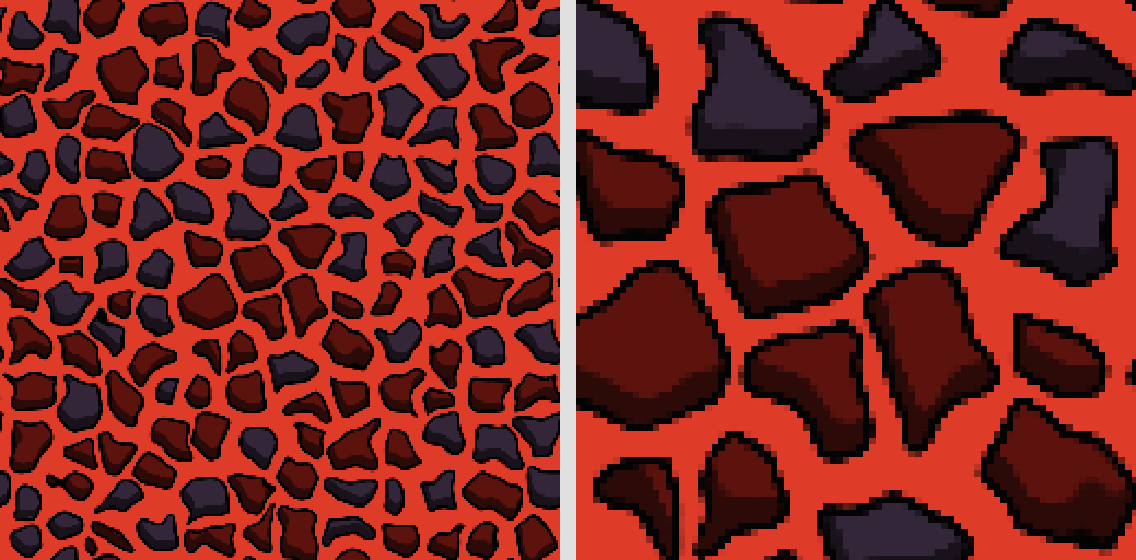
Left, the full canvas; right, a detail of the centre.
Reproduce this pattern procedurally as a WebGL 1 fragment shader.

```glsl
precision highp float;
uniform vec2 u_resolution;

const float CELLS = 12.0;        // spots per side
const float ART_PIXELS = 256.0;  // coarse drawing grid per side

float hash(vec2 c) {
  return fract(sin(dot(c, vec2(127.1, 311.7))) * 43758.5453);
}

// Value noise that wraps after a whole number of lattice steps.
float noise(vec2 p, float period) {
  vec2 i = floor(p);
  vec2 f = fract(p);
  f = f * f * (3.0 - 2.0 * f);
  vec2 a = mod(i, period);
  vec2 b = mod(i + 1.0, period);
  return mix(mix(hash(a), hash(vec2(b.x, a.y)), f.x),
             mix(hash(vec2(a.x, b.y)), hash(b), f.x), f.y);
}

// Jittered spot centre of a wrapped cell.
vec2 site(vec2 cell) {
  vec2 c = mod(cell, CELLS);
  return cell + 0.14 + 0.72 * vec2(hash(c + 41.3), hash(c + 87.9));
}

// x: depth inside the nearest spot (negative between spots), y: its random tone.
vec2 spotField(vec2 p) {
  vec2 bend = vec2(noise(p * 2.0, 2.0 * CELLS),
                   noise(p * 2.0 + vec2(7.0, 3.0), 2.0 * CELLS)) - 0.5;
  vec2 q = p + 0.38 * bend;

  // Nearest centre
  vec2 base = floor(q);
  vec2 home = base;
  vec2 toHome = vec2(0.0);
  float nearest = 9.0;
  for (int y = -1; y <= 1; y++) {
    for (int x = -1; x <= 1; x++) {
      vec2 cell = base + vec2(float(x), float(y));
      vec2 r = site(cell) - q;
      float d = dot(r, r);
      if (d < nearest) {
        nearest = d;
        home = cell;
        toHome = r;
      }
    }
  }

  // Rounded distance to the borders shared with neighbours
  float sum = 0.0;
  for (int y = -2; y <= 2; y++) {
    for (int x = -2; x <= 2; x++) {
      vec2 cell = home + vec2(float(x), float(y));
      vec2 r = site(cell) - q;
      vec2 across = r - toHome;
      if (dot(across, across) > 0.0001) {
        sum += exp(-16.0 * dot(0.5 * (r + toHome), normalize(across)));
      }
    }
  }
  float border = -log(sum) / 16.0;
  float lumps = 0.2 * (noise(p * 3.0, 3.0 * CELLS) - 0.5);
  return vec2(border - 0.115 + lumps, hash(mod(home, CELLS) + 19.7));
}

float edge(float level, float d) {
  return smoothstep(level - 0.012, level + 0.012, d);
}

void main() {
  vec2 uv = gl_FragCoord.xy / u_resolution;
  vec2 p = (floor(uv * ART_PIXELS) + 0.5) / ART_PIXELS * CELLS;

  // Divide by the slope so that outlines keep an even width
  vec2 spot = spotField(p);
  vec2 slope = vec2(spotField(p + vec2(0.02, 0.0)).x,
                    spotField(p + vec2(0.0, 0.02)).x) - spot.x;
  float depth = spot.x / clamp(length(slope) / 0.02, 0.5, 1.8);

  // Lit top and shaded lower left of each spot
  float lit = edge(0.06, spotField(p - vec2(0.05, 0.2)).x);
  vec3 maroon = mix(vec3(0.17, 0.04, 0.03), vec3(0.36, 0.07, 0.05), lit);
  vec3 plum = mix(vec3(0.10, 0.07, 0.105), vec3(0.20, 0.15, 0.22), lit);
  vec3 fill = mix(maroon, plum, step(0.52, spot.y));

  vec3 red = vec3(0.87, 0.23, 0.16);
  vec3 outline = vec3(0.015, 0.01, 0.015);
  vec3 color = mix(red, outline, edge(0.0, depth));
  color = mix(color, fill, edge(0.07, depth));
  gl_FragColor = vec4(color, 1.0);
}
```
